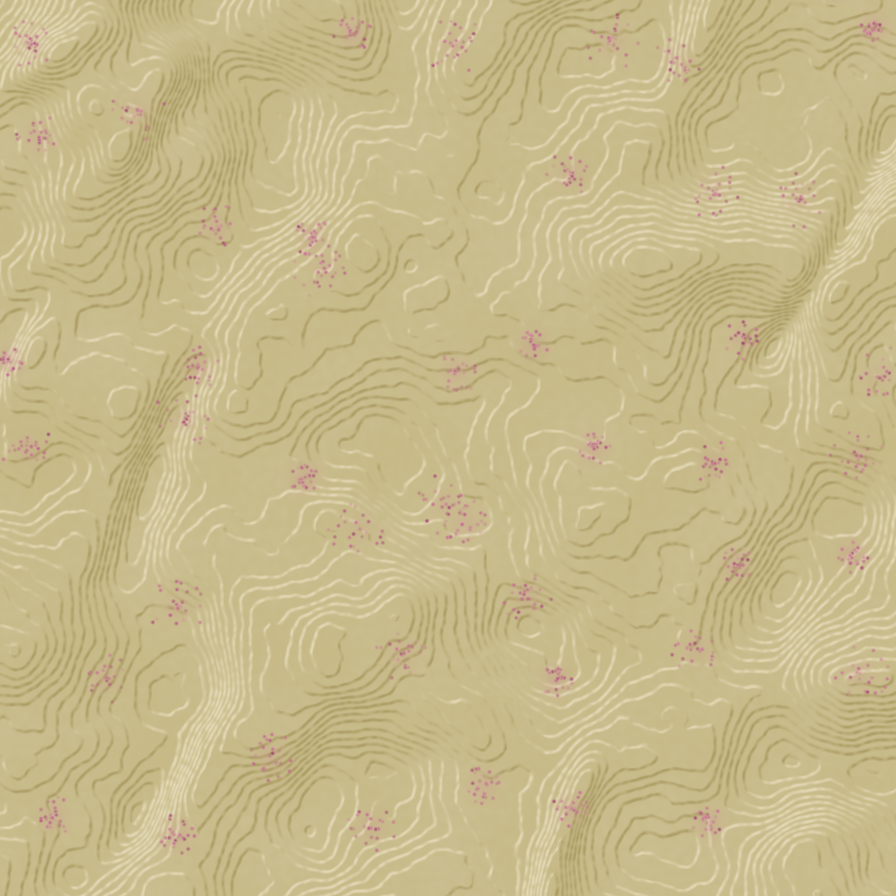
This pattern is drawn by a WebGL 1 fragment shader. Its source:

```glsl
precision highp float;
// Illuminated contour lines on khaki ground, sprinkled with clusters of pink dots.
uniform vec2 u_resolution;

#define RELIEF_SCALE 5.0
#define CONTOUR_STEP 0.074
#define LINE_RADIUS 0.0029
#define LIGHT_DIR vec2(-0.66, 0.75)
#define CLUSTER_GRID 7.0
#define CLUSTER_RADIUS 0.033
#define DOT_RADIUS 0.0029
#define GROUND vec3(0.785, 0.735, 0.545)
#define LIT_LINE vec3(0.885, 0.845, 0.705)
#define SHADED_LINE vec3(0.675, 0.62, 0.395)
#define PINK vec3(0.80, 0.45, 0.60)
#define PLUM vec3(0.62, 0.27, 0.42)

vec2 hash2(vec2 p) {
  vec3 q = fract(p.xyx * vec3(0.1031, 0.1030, 0.0973));
  q += dot(q, q.yzx + 33.33);
  return fract((q.xx + q.yz) * q.zy);
}

float cornerSlope(vec2 cell, vec2 offset) {
  float angle = 6.2832 * hash2(cell + 57.0).x;
  return dot(vec2(cos(angle), sin(angle)), offset);
}

float gradientNoise(vec2 p) {
  vec2 i = floor(p), f = fract(p);
  vec2 s = f * f * f * (f * (f * 6.0 - 15.0) + 10.0);
  vec2 e = vec2(1.0, 0.0);
  float low = mix(cornerSlope(i, f), cornerSlope(i + e, f - e), s.x);
  float high = mix(cornerSlope(i + e.yx, f - e.yx), cornerSlope(i + 1.0, f - 1.0), s.x);
  return mix(low, high, s.y);
}

// Rolling hills plus a few long diagonal ridges and troughs.
float terrain(vec2 p) {
  float swell = 0.95 + 1.2 * gradientNoise(p * 2.3 + 31.0);
  float hills = gradientNoise(p * RELIEF_SCALE + 3.0)
              + 0.34 * gradientNoise(p * RELIEF_SCALE * 2.1 + 11.0);
  float detail = 0.08 * gradientNoise(p * RELIEF_SCALE * 4.7 + 23.0)
               + 0.012 * gradientNoise(p * RELIEF_SCALE * 15.0 + 5.0);
  vec2 along = vec2(0.62, 0.785);
  vec2 q = vec2(dot(p, along) * 1.5, dot(p, vec2(along.y, -along.x)) * 5.0);
  float crease = gradientNoise(q + 41.0) / 0.12;
  float uplift = gradientNoise(p * 2.6 + 71.0);
  float ridge = uplift * smoothstep(0.08, 0.28, abs(uplift)) * exp(-crease * crease);
  return hills * swell + detail + 1.1 * ridge;
}

// Contour strength, signed: positive faces the light, negative faces away.
float contour(vec2 p, float pixel) {
  float e = 0.002;
  float h = terrain(p);
  vec2 grad = vec2(terrain(p + vec2(e, 0.0)) - h, terrain(p + vec2(0.0, e)) - h) / e;
  float steep = max(length(grad), 0.001);
  float dist = abs(fract(h / CONTOUR_STEP) - 0.5) * CONTOUR_STEP / steep;
  float line = 1.0 - smoothstep(0.0, LINE_RADIUS + 0.4 * pixel, dist);
  float facing = dot(-grad / steep, normalize(LIGHT_DIR));
  // Uneven ink breaks the lines into short dashes.
  float ink = clamp(0.82 + 0.9 * gradientNoise(p * 125.0 + 17.0), 0.2, 1.0);
  return line * ink * smoothstep(0.8, 2.6, steep) * clamp(facing * 1.3, -1.0, 1.0);
}

// Dot clusters: x is dot coverage, y is dot darkness, z is the soft haze around them.
vec3 dotClusters(vec2 p, float pixel) {
  vec3 result = vec3(0.0);
  vec2 home = floor(p * CLUSTER_GRID);
  for (int k = 0; k < 9; k++) {
    vec2 cell = home + vec2(mod(float(k), 3.0), floor(float(k) / 3.0)) - 1.0;
    vec2 center = (cell + 0.06 + 0.88 * hash2(cell + 101.0)) / CLUSTER_GRID;
    vec2 trait = hash2(cell + 211.0);
    float away = distance(p, center) / CLUSTER_RADIUS;
    if (trait.x > 0.92 || away > 1.4) continue;
    result.z = max(result.z, exp(-5.0 * away * away) * mix(1.0, 0.5, trait.y));
    for (int j = 0; j < 24; j++) {
      vec2 seed = cell * 17.0 + vec2(float(j) * 3.7, float(j) * 1.9 + 307.0);
      vec2 polar = hash2(seed);
      vec2 tone = hash2(seed + 401.0);
      float angle = 6.2832 * polar.x;
      float reach = CLUSTER_RADIUS * polar.y * mix(0.5, 1.1, trait.y);
      float d = distance(p, center + reach * vec2(cos(angle), sin(angle)));
      float blob = 1.0 - smoothstep(0.0, DOT_RADIUS + 0.4 * pixel, d);
      float cover = blob * mix(0.25, 1.0, tone.x);
      if (cover > result.x) result.xy = vec2(cover, tone.y * tone.y);
    }
  }
  return result;
}

void main() {
  float size = min(u_resolution.x, u_resolution.y);
  vec2 p = gl_FragCoord.xy / size;
  float pixel = 1.0 / size;

  // Ground with a faint mottled tint.
  float mottle = gradientNoise(p * 9.0 + 131.0) + 0.7 * gradientNoise(p * 90.0 + 151.0);
  vec3 color = GROUND + vec3(0.012, 0.012, 0.026) * mottle;

  float line = contour(p, pixel);
  color = mix(color, LIT_LINE, max(line, 0.0));
  color = mix(color, SHADED_LINE, max(-line, 0.0));

  vec3 dots = dotClusters(p, pixel);
  color = mix(color, PINK, 0.17 * dots.z);
  color = mix(color, mix(PINK, PLUM, dots.y), dots.x);
  gl_FragColor = vec4(color, 1.0);
}
```
